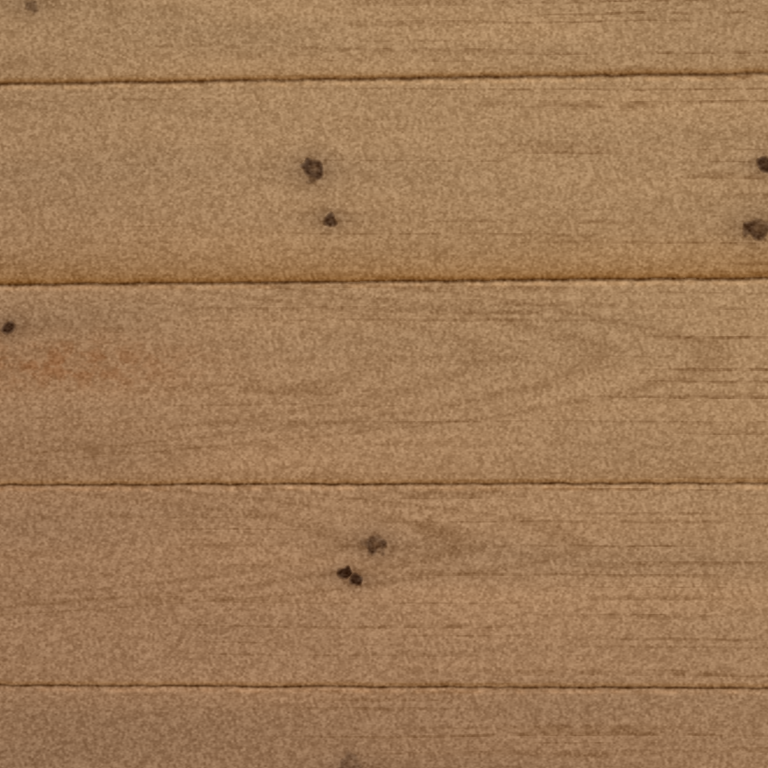
Reproduce this texture procedurally as a Shadertoy shader.

```glsl
// Horizontal softwood boards: five rows split by four slightly fanned seams.
// Stretched noise makes the grain, parabolic contours make the arched growth
// rings, small warped discs make the knots, and fine noise adds the speckle.

const vec3 TAN = vec3(0.650, 0.515, 0.370);
const vec3 ROSE = vec3(0.615, 0.468, 0.342);
const vec3 AMBER = vec3(0.540, 0.365, 0.185);
const vec3 RUST = vec3(0.560, 0.365, 0.220);
const vec3 GRAIN = vec3(0.420, 0.280, 0.155);
const vec3 SEAM = vec3(0.270, 0.160, 0.070);
const vec3 KNOT = vec3(0.210, 0.130, 0.080);

float hash(vec2 p) {
    vec3 q = fract(vec3(p.xyx) * 0.1031);
    q += dot(q, q.yzx + 33.33);
    return fract((q.x + q.y) * q.z);
}

float noise(vec2 p) {
    vec2 i = floor(p), f = fract(p);
    f = f * f * (3.0 - 2.0 * f);
    return mix(mix(hash(i), hash(i + vec2(1, 0)), f.x),
               mix(hash(i + vec2(0, 1)), hash(i + vec2(1, 1)), f.x), f.y);
}

float fbm(vec2 p) {
    float sum = 0.0, amp = 0.5;
    for (int i = 0; i < 4; i++) {
        sum += amp * noise(p);
        p = p * 2.03 + 17.1;
        amp *= 0.5;
    }
    return sum;
}

float bell(float x) { return exp(-x * x); }

// Board coordinate: whole numbers lie on the seams, which spread to the right
float boardCoord(vec2 uv) {
    return (uv.y - 0.108 + 0.004 * uv.x) / (0.261 + 0.006 * uv.x);
}

// Canvas position of a point given by its x and board coordinate
vec2 onBoard(float x, float board) {
    return vec2(x, 0.108 - 0.004 * x + board * (0.261 + 0.006 * x));
}

// Knot darkness: soft disc with a paler heart, a halo and a streak along the grain
float knot(vec2 uv, vec2 centre, float radius) {
    vec2 d = (uv - centre) / radius;
    float r = length(d * vec2(0.95, 1.0)) + 0.55 * (noise(uv * 130.0) - 0.5);
    float disc = 1.0 - smoothstep(0.35, 1.15, r);
    float heart = 0.4 * bell(length(d - vec2(0.1, 0.05)) / 0.4) * smoothstep(0.010, 0.015, radius);
    float halo = 0.16 * exp(-0.4 * dot(d, d));
    float streak = 0.14 * exp(-abs(d.x) * 0.25 - d.y * d.y * 0.9);
    return max(disc * (0.92 - heart), halo + streak);
}

// Arched rings: parabolas opening left, fading past the tip
float arches(vec2 uv, vec2 tip, float bend, float pitch) {
    vec2 d = uv - tip;
    float c = d.x + bend * d.y * d.y + 0.10 * (fbm(uv * vec2(6.0, 24.0)) - 0.5);
    float ring = pow(0.5 + 0.5 * cos(6.2832 * c / pitch), 3.0);
    return ring * (1.0 - smoothstep(0.0, 0.04, c)) * smoothstep(-0.75, -0.1, c);
}

// Thin, long, lightly broken dark fibres running along the board
float fibres(vec2 uv, float seed) {
    float n = noise(vec2(uv.x * 3.5 + seed, uv.y * 190.0 + 2.0 * fbm(uv * 4.0)));
    float gaps = noise(vec2(uv.x * 60.0, uv.y * 130.0 + seed));
    return smoothstep(0.66, 0.98, n) * smoothstep(0.0, 0.7, gaps);
}

// Grain of the surface: two skewed fine layers, centred on zero
float speckle(vec2 uv) {
    vec2 q = vec2(0.94 * uv.x + 0.34 * uv.y, 0.94 * uv.y - 0.34 * uv.x);
    return 0.62 * noise(q * 270.0) + 0.38 * noise(uv.yx * vec2(430.0, 330.0) + 7.0) - 0.5;
}

void mainImage(out vec4 fragColor, in vec2 fragCoord) {
    vec2 uv = fragCoord / iResolution.y;
    float px = 1.0 / iResolution.y;
    float p = boardCoord(uv);
    float row = floor(p), seed = row * 13.7 + 40.0;

    // Base tone: rosy at lower left, tan at the top and right
    float warm = smoothstep(0.15, 0.95, uv.y * 0.8 + uv.x * 0.4);
    vec3 col = mix(ROSE, TAN, warm);
    col *= 0.97 + 0.04 * smoothstep(0.0, 0.4, uv.x) + 0.02 * (hash(vec2(seed, 3.0)) - 0.5);
    col *= 1.0 - 0.05 * (1.0 - smoothstep(0.06, 0.12, uv.y));
    col *= 1.0 + 0.11 * (fbm(vec2(uv.x * 3.0 + seed, uv.y * 22.0)) - 0.47);

    // Grain: straight fibres, stronger to the right, and arches on two boards
    float onRow0 = step(0.0, p) * step(p, 1.0), onRow1 = step(1.0, p) * step(p, 2.0);
    col = mix(col, GRAIN, fibres(uv, seed) * (0.14 + 0.34 * uv.x));
    col = mix(col, GRAIN, 0.20 * onRow1 * arches(uv, vec2(0.92, 0.535), 48.0, 0.145));
    col = mix(col, GRAIN, 0.22 * onRow0 * arches(uv, vec2(0.76, 0.294), 85.0, 0.16));

    // Mottled patches: reddish at the left, a faint smear beside the trio of knots
    vec2 patchPos = (uv - vec2(0.08, 0.525)) / vec2(0.15, 0.032);
    vec2 smearPos = (uv - vec2(0.545, 0.312)) / vec2(0.035, 0.018);
    float mottle = smoothstep(0.35, 0.65, fbm(uv * vec2(55.0, 80.0)));
    col = mix(col, RUST, onRow1 * exp(-dot(patchPos, patchPos)) * (0.2 + 0.5 * mottle));
    col = mix(col, GRAIN, exp(-dot(smearPos, smearPos)) * 0.4 * mottle);

    // Knots: paired whorls, a slanting trio, then lone ones near the edges
    float dark = 0.0;
    for (int i = 0; i < 4; i++) {
        float whorl = float(i / 2), low = float(i % 2);
        float x = 0.408 + 0.588 * whorl + 0.022 * low * (1.0 - 1.5 * whorl);
        vec2 c = onBoard(x, 2.555 - low * (0.25 + 0.065 * whorl));
        dark = max(dark, knot(uv, c, mix(0.018, 0.012, abs(low - whorl))));
    }
    for (int i = 0; i < 3; i++) {
        float first = float(min(i, 1)), second = float(max(i - 1, 0));
        vec2 c = vec2(0.488, 0.291) + first * vec2(-0.039, -0.037) + second * vec2(0.014, -0.009);
        dark = max(dark, knot(uv, c, mix(0.017, 0.010, first)) * mix(0.8, 1.0, first));
    }
    dark = max(dark, knot(uv, onBoard(0.010, 1.785), 0.011));
    dark = max(dark, 0.5 * knot(uv, onBoard(0.040, 3.385), 0.012));
    dark = max(dark, 0.45 * knot(uv, onBoard(0.456, -0.38), 0.016));
    col = mix(col, KNOT, dark);

    // Seams: soft broken groove, lit lip below, amber shade above the upper two
    float seam = floor(p + 0.5);
    float s = (p - seam) * 0.264 + 0.0016 * (noise(vec2(uv.x * 60.0, seam)) - 0.5);
    float heavy = smoothstep(0.5, 2.5, seam);
    float wide = step(seam, 2.5) * (0.55 + 0.25 * fbm(vec2(uv.x * 6.0, uv.y * 60.0)));
    float shade = step(0.0, s) * heavy * (0.45 * exp(-s / 0.007) + wide * exp(-s / 0.032));
    col = mix(col, AMBER, min(shade, 0.9));
    col *= 1.0 + 0.09 * bell((s + 0.006) / 0.003) * noise(vec2(uv.x * 90.0, seam + 5.0)) * 1.6;
    float width = mix(0.0014, 0.0022, heavy) + 0.4 * px;
    float broken = noise(vec2(uv.x * 110.0, seam + 9.0)) * 0.6 + noise(vec2(uv.x * 25.0, seam)) * 0.4;
    col = mix(col, SEAM, bell(s / width) * (0.42 + 0.5 * broken));
    col = mix(col, AMBER, 0.35 * bell((s - 0.003) / 0.003));

    // Fine speckle over the whole surface
    col += 0.19 * speckle(uv) * vec3(1.0, 0.98, 0.92);
    fragColor = vec4(clamp(col, 0.0, 1.0), 1.0);
}
```
